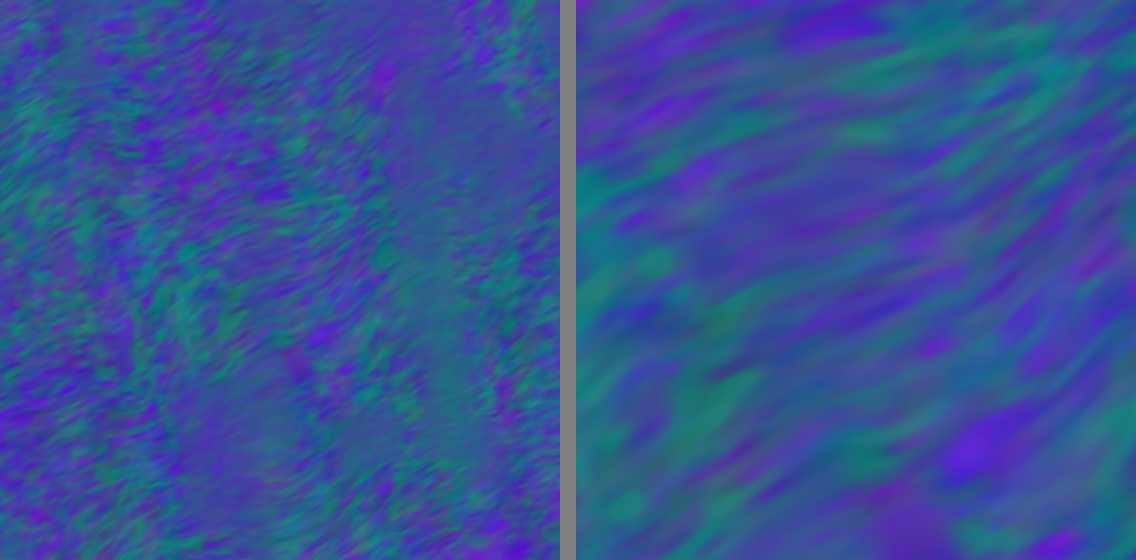
Left, the full canvas; right, a detail of the centre.
Write a Shadertoy shader that draws this texture.

```glsl
// Mottled teal, blue and violet cloth of soft slanted streaks with calm patches.
#define STREAK_ANGLE 0.48
#define STREAK_CELLS vec2(27.0, 72.0)
#define PATCH_CELLS vec2(7.5, 4.5)
#define MOTTLE_CELLS vec2(25.0, 13.0)
#define BEND 0.032
#define PATCH_GAIN 0.36
#define MOTTLE_GAIN 0.40
#define STREAK_GAIN 0.62
#define TINT_GAIN 0.055
#define LIGHT_GAIN 0.035
#define TEAL vec3(0.12, 0.45, 0.50)
#define VIOLET vec3(0.31, 0.18, 0.71)

float hash(vec2 cell) {
    vec3 q = fract(vec3(cell.xyx) * 0.1031);
    q += dot(q, q.yzx + 33.33);
    return fract((q.x + q.y) * q.z);
}

// Smooth value noise from -1 to 1.
float noise(vec2 p) {
    vec2 cell = floor(p);
    vec2 f = fract(p);
    f = f * f * f * (f * (f * 6.0 - 15.0) + 10.0);
    float low = mix(hash(cell), hash(cell + vec2(1, 0)), f.x);
    float high = mix(hash(cell + vec2(0, 1)), hash(cell + vec2(1, 1)), f.x);
    return 2.0 * mix(low, high, f.y) - 1.0;
}

mat2 rotation(float angle) {
    float c = cos(angle), s = sin(angle);
    return mat2(c, -s, s, c);
}

// Three octaves of noise; the slight turn hides the grid but keeps the stretch.
float fbm(vec2 p) {
    float sum = 0.0, gain = 0.62;
    for (int i = 0; i < 3; i++) {
        sum += gain * noise(p);
        p = rotation(0.25) * p * 2.03 + 17.3;
        gain *= 0.5;
    }
    return sum;
}

// Fine streaks at two sizes, stretched along x.
float streaks(vec2 p) {
    vec2 q = p * STREAK_CELLS;
    return 0.55 * noise(q) + 0.55 * noise(rotation(0.05) * q * 1.8 + 41.7);
}

void mainImage(out vec4 fragColor, in vec2 fragCoord) {
    vec2 uv = fragCoord / iResolution.y;

    // Bend the canvas so that streaks and patches wander.
    vec2 bend = vec2(noise(uv * 5.0 + 3.1), noise(uv * 5.0 + 27.4));
    vec2 fine = vec2(noise(uv * 24.0 + 8.6), noise(uv * 24.0 + 61.2));
    vec2 p = uv + BEND * bend + 0.004 * fine;
    vec2 along = rotation(STREAK_ANGLE) * p + 2.0;

    // Upright patches and smaller mottling set the broad hue.
    float broad = fbm(p * PATCH_CELLS + 11.0);
    float mottle = fbm(p * MOTTLE_CELLS + 73.0);
    float calm = smoothstep(0.15, 0.5, fbm(p * PATCH_CELLS * 0.9 + 52.0));
    float detail = mix(1.0, 0.3, calm);

    float hue = 0.51 + PATCH_GAIN * broad
              + detail * (MOTTLE_GAIN * mottle + STREAK_GAIN * streaks(along));
    hue = clamp(hue, -0.12, 1.25);
    vec3 color = mix(TEAL, VIOLET, hue);
    color.b -= 0.08 * hue * (1.0 - hue);

    // Rosy and pale streaks break up the blend.
    float tint = streaks(along + 5.3) + 0.6 * noise(p * MOTTLE_CELLS + 31.0);
    float light = streaks(along + 9.7) + 0.6 * noise(p * PATCH_CELLS * 2.0 + 87.0);
    color += detail * TINT_GAIN * tint * vec3(1.0, -0.1, -0.6);
    color += detail * LIGHT_GAIN * light;

    fragColor = vec4(clamp(color, 0.0, 1.0), 1.0);
}
```
